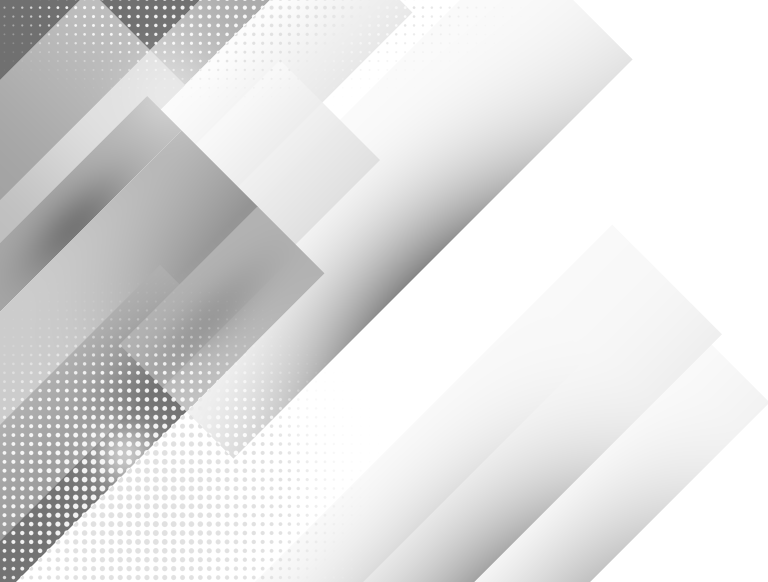
This background is drawn by a Shadertoy shader. Its source:

```glsl
// Overlapping diagonal grey panels with soft shading and halftone dots on white.

float edgeWidth;

float ramp(float a, float b, float x) {
    return clamp((x - a) / (b - a), 0.0, 1.0);
}

float bell(vec2 offset, vec2 size) {
    vec2 k = offset / size;
    return exp(-dot(k, k));
}

// Smooth-edged rectangle in diagonal coordinates.
float panel(vec2 q, vec2 low, vec2 high) {
    vec2 cover = clamp(min(q - low, high - q) / edgeWidth + 0.5, 0.0, 1.0);
    return cover.x * cover.y;
}

// Square grid of dots, its radius given in canvas heights.
float dots(vec2 p, float radius) {
    float pitch = 0.0153;
    float d = length((fract(p / pitch) - 0.5) * pitch);
    float soft = edgeWidth * 0.5;
    return 1.0 - smoothstep(radius - soft, radius + soft, d);
}

// Long bright band with a dark pool along its lower edge.
float bandTone(vec2 q) {
    float depth = 0.08 + 0.38 * bell(vec2(q.x - 0.22, 0.0), vec2(0.4, 1.0));
    return 0.98 - depth * pow(ramp(0.79, 1.19, q.y), 2.5);
}

float lowerRightPanels(float c, vec2 q) {
    float outer = 0.98 - (0.03 + 0.2 * (1.0 - smoothstep(-0.05, 0.55, q.x)))
                * pow(ramp(1.78, 2.014, q.y), 1.3);
    c = mix(c, outer, panel(q, vec2(-9.0, 1.72), vec2(0.631, 2.014)));

    float fade = 1.0 - smoothstep(-0.2, 0.45, q.x);
    float inner = 0.975 - (0.04 + 0.3 * fade) * pow(ramp(1.45, 1.815, q.y), 2.2);
    float fold = panel(q, vec2(-9.0, 1.438), vec2(0.4, 1.624));
    inner -= 0.05 * fade * fold * ramp(1.44, 1.624, q.y);
    return mix(c, inner, panel(q, vec2(-9.0, 1.438), vec2(0.666, 1.815)));
}

float upperPanels(float c, vec2 q) {
    c = mix(c, 0.44, panel(q, vec2(-9.0), vec2(9.0, 0.344)));
    float greyStrip = mix(0.79, 0.67, smoothstep(0.15, 0.45, q.x));
    c = mix(c, greyStrip, panel(q, vec2(0.0, 0.344), vec2(9.0, 0.464)));
    float pale = 0.99 - 0.08 * ramp(0.48, 0.73, q.y);
    c = mix(c, pale, panel(q, vec2(0.0, 0.464), vec2(0.687, 0.73)));
    float middle = 0.975 - 0.11 * ramp(0.6, 0.928, q.y);
    c = mix(c, middle, 0.85 * panel(q, vec2(0.0, 0.584), vec2(0.378, 0.928)));

    // Left panel and the bright strip below it
    float left = mix(0.64, 0.74, smoothstep(-0.35, 0.15, q.x));
    c = mix(c, left, panel(q, vec2(-9.0, 0.137), vec2(0.172, 0.344)));
    float bright = mix(0.75, 0.88, smoothstep(-0.4, 0.0, q.x));
    return mix(c, bright, panel(q, vec2(-9.0, 0.344), vec2(0.172, 0.464)));
}

float darkPanels(float c, vec2 q) {
    float top = mix(0.66, 0.74, smoothstep(-0.3, 0.1, q.x))
              - 0.2 * bell(q - vec2(-0.26, 0.52), vec2(0.16, 0.07));
    c = mix(c, top, panel(q, vec2(-9.0, 0.418), vec2(0.088, 0.536)));

    float centre = mix(0.8, 0.71, smoothstep(-0.5, 0.1, q.x));
    centre -= 0.13 * pow(ramp(0.56, 0.78, q.y), 1.5) * smoothstep(-0.6, -0.1, q.x);
    c = mix(c, centre, panel(q, vec2(-9.0, 0.536), vec2(0.088, 0.8)));

    float lower = mix(0.69, 0.6, ramp(0.73, 0.95, q.y))
                - 0.16 * bell(q - vec2(-0.39, 0.95), vec2(0.16, 0.12));
    c = mix(c, lower, panel(q, vec2(-9.0, 0.73), vec2(-0.18, 1.027)));
    c = mix(c, 0.45, panel(q, vec2(-9.0, 0.93), vec2(-0.387, 1.027)));

    // Bright band showing through the dark panel
    float veil = 0.7 - 0.1 * bell(q - vec2(-0.2, 0.91), vec2(0.2, 0.06));
    veil += 0.06 * panel(q, vec2(-9.0, 0.945), vec2(9.0)) * (1.0 - smoothstep(-0.4, 0.1, q.x));
    return mix(c, veil, panel(q, vec2(-0.387, 0.797), vec2(0.088, 1.027)));
}

void mainImage(out vec4 fragColor, in vec2 fragCoord) {
    vec2 p = fragCoord / iResolution.y;
    edgeWidth = 1.414 / iResolution.y;
    // x runs up and right, y runs down and right from the top left corner
    vec2 q = vec2(p.x + p.y - 1.0, p.x - p.y + 1.0);

    float c = lowerRightPanels(1.0, q);
    c = mix(c, bandTone(q), panel(q, vec2(-0.387, 0.79), vec2(0.985, 1.189)));
    c = upperPanels(c, q);
    c = darkPanels(c, q);

    // Soft highlights
    c = mix(c, 1.0, 0.6 * bell(p - vec2(0.215, 0.218), vec2(0.055)));
    c = mix(c, 0.97, 0.35 * bell(p - vec2(0.29, 0.84), vec2(0.07)));

    // Halftone dots: white on grey, grey on white
    float low = bell(p - vec2(0.24, 0.14), vec2(0.25, 0.23));
    float high = bell(p - vec2(0.4, 1.04), vec2(0.33, 0.14));
    float size = max(0.0052 * sqrt(low), 0.0038 * sqrt(high));
    float strength = smoothstep(0.02, 0.4, max(low, high));
    float dotTone = mix(1.0, 0.87, smoothstep(0.9, 0.97, c));
    c = mix(c, dotTone, 0.9 * strength * dots(p, size));

    fragColor = vec4(vec3(c), 1.0);
}
```
